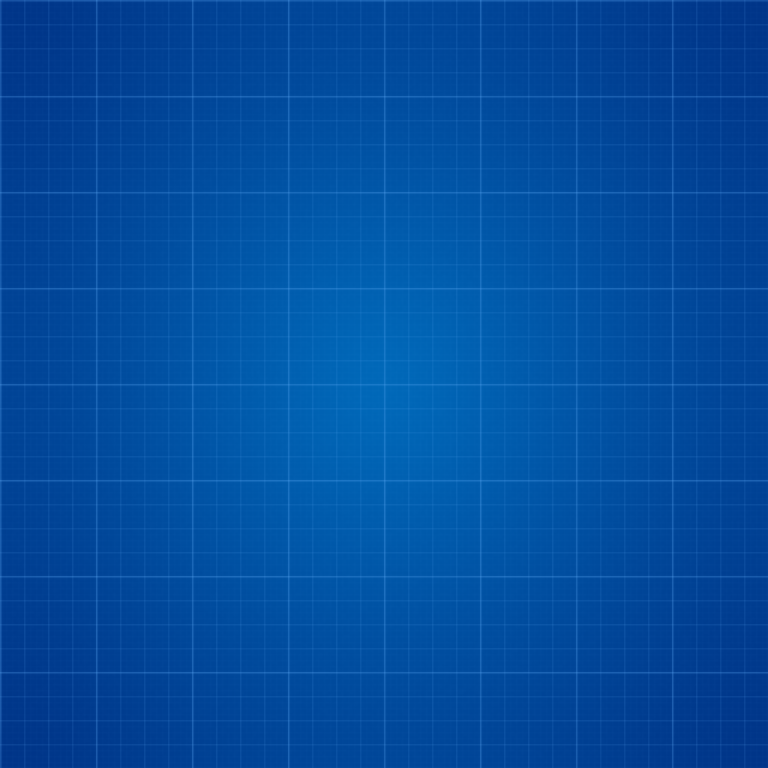
Reproduce this pattern procedurally as a Shadertoy shader.

```glsl
const float PI = 3.14159265;
const float MAJOR_CELLS = 8.0;
const float MINOR_CELLS = 32.0;
const float FINE_CELLS = 128.0;
const float LINE_WIDTH = 1.0 / 512.0;

const vec3 CORNER_BLUE = vec3(0.0, 0.208, 0.535);
const vec3 CENTER_BLUE = vec3(0.0, 0.424, 0.738);
const vec3 LINE_BLUE = vec3(0.38, 0.68, 0.98);

float hash(vec2 p) {
    vec3 q = fract(vec3(p.xyx) * 0.1031);
    q += dot(q, q.yzx + 33.33);
    return fract((q.x + q.y) * q.z);
}

// Value noise that wraps after the given number of cells
float wrappedNoise(vec2 uv, vec2 cells) {
    vec2 p = uv * cells;
    vec2 i = floor(p);
    vec2 f = fract(p);
    f = f * f * (3.0 - 2.0 * f);
    vec2 a = mod(i, cells);
    vec2 b = mod(i + 1.0, cells);
    return mix(mix(hash(a), hash(vec2(b.x, a.y)), f.x),
               mix(hash(vec2(a.x, b.y)), hash(b), f.x), f.y);
}

// Signed distance to the nearest line on each axis, in canvas units
vec2 lineDistance(vec2 uv, float cells) {
    return (fract(uv * cells + 0.5) - 0.5) / cells;
}

// Share of each pixel covered by the vertical (x) and horizontal (y) lines
vec2 lineCoverage(vec2 uv, float cells, float width, vec2 pixel) {
    vec2 d = lineDistance(uv, cells);
    vec2 upper = min(d + 0.5 * pixel, vec2(0.5 * width));
    vec2 lower = max(d - 0.5 * pixel, vec2(-0.5 * width));
    return max(upper - lower, 0.0) / pixel;
}

vec2 lineHalo(vec2 uv, float cells, float radius) {
    vec2 d = lineDistance(uv, cells) / radius;
    return exp(-d * d);
}

// Combine both directions without a hard bright crossing
float joinAxes(vec2 lines) {
    return 1.0 - (1.0 - lines.x) * (1.0 - lines.y);
}

// Periodic distance from the centre, 0 there and about 1 in the corners;
// the rounded triangle wave keeps the slope smooth across the canvas edge
float centerDistance(vec2 uv, vec2 weight) {
    const float ROUNDING = 0.96;
    vec2 d = asin(ROUNDING * sin(PI * (uv - 0.5))) / asin(ROUNDING);
    return sqrt(0.5 * dot(d * d, weight) + 0.006);
}

void mainImage(out vec4 fragColor, in vec2 fragCoord) {
    vec2 uv = fragCoord / iResolution.xy;
    vec2 pixel = 1.0 / iResolution.xy;

    // Paper with a glow slightly taller than wide
    float falloff = centerDistance(uv, vec2(1.08, 0.92));
    vec3 color = mix(CENTER_BLUE, CORNER_BLUE, falloff);
    color += 0.006 * (wrappedNoise(uv, vec2(256.0)) - 0.5);

    // Uneven ink strength along the lines
    vec2 ink = vec2(wrappedNoise(uv, vec2(32.0, 12.0)),
                    wrappedNoise(uv, vec2(12.0, 32.0)));
    ink = mix(vec2(0.85), vec2(1.15), ink);

    // Lines start at the left and top edges, so they stay whole there
    vec2 ruled = uv + vec2(-0.5, 0.5) * LINE_WIDTH;

    // Three levels of grid
    vec2 fine = 0.014 * lineCoverage(ruled, FINE_CELLS, LINE_WIDTH, pixel);
    vec2 minor = 0.10 * ink * lineCoverage(ruled, MINOR_CELLS, LINE_WIDTH, pixel);
    vec2 major = 0.23 * ink * lineCoverage(ruled, MAJOR_CELLS, LINE_WIDTH, pixel);
    vec2 halo = 0.04 * lineHalo(ruled, MAJOR_CELLS, 0.0025);
    float grid = joinAxes(max(max(fine, minor), major + halo));

    fragColor = vec4(mix(color, LINE_BLUE, grid), 1.0);
}
```
